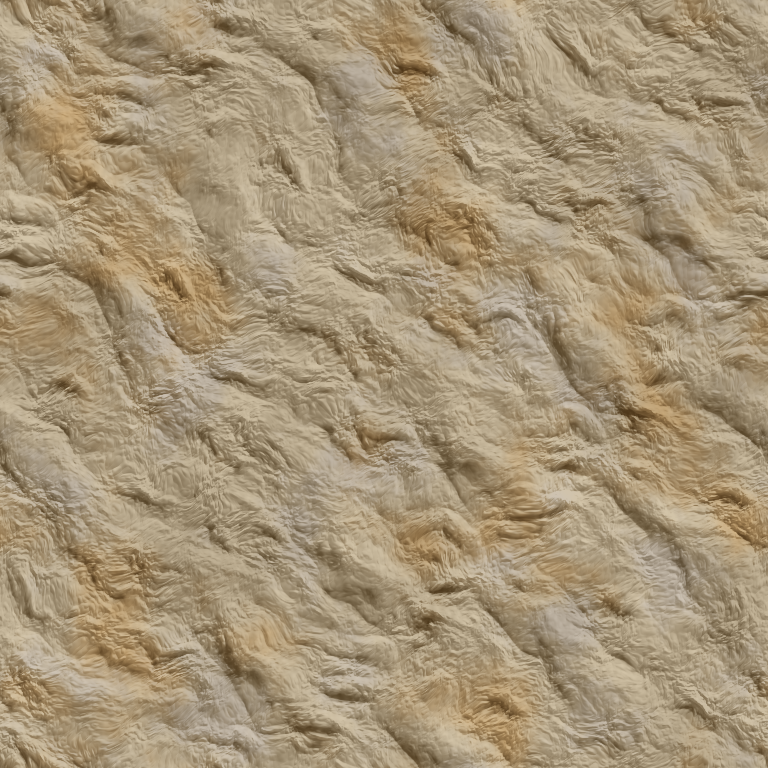
This texture is drawn by a three.js fragment shader. Its source:

```glsl
#define DARK vec3(0.40, 0.33, 0.22)
#define PALE vec3(0.74, 0.68, 0.57)
#define OCHRE_TINT vec3(0.97, 0.86, 0.69)
#define GREY_TINT vec3(0.97, 0.99, 1.07)
#define LIGHT_DIR vec2(0.45, 0.90)
#define RELIEF 0.075
#define FALLOFF 0.62
#define OCTAVES 6
#define EPSILON 0.002
#define BASE_TONE 0.79
#define CONTRAST 0.25
#define SHADOW 0.34

varying vec2 vUv;

vec2 hash22(vec2 p) {
  vec3 p3 = fract(p.xyx * vec3(0.1031, 0.1030, 0.0973));
  p3 += dot(p3, p3.yzx + 33.33);
  return fract((p3.xx + p3.yz) * p3.zy);
}

// Gradient at a lattice corner, wrapped to the period
float corner(vec2 cell, vec2 offset, vec2 period, float seed) {
  vec2 gradient = hash22(mod(cell, period) + seed * 17.0) * 2.0 - 1.0;
  return dot(gradient, offset);
}

// Periodic gradient noise
float noise(vec2 p, vec2 period, float seed) {
  vec2 i = floor(p);
  vec2 f = p - i;
  vec2 u = f * f * f * (f * (f * 6.0 - 15.0) + 10.0);
  vec2 e = vec2(1.0, 0.0);
  float low = mix(corner(i, f, period, seed),
                  corner(i + e.xy, f - e.xy, period, seed), u.x);
  float high = mix(corner(i + e.yx, f - e.yx, period, seed),
                   corner(i + e.xx, f - e.xx, period, seed), u.x);
  return mix(low, high, u.y);
}

float fbm(vec2 uv, float frequency, float seed) {
  float sum = 0.0;
  float amplitude = 1.0;
  for (int i = 0; i < 5; i++) {
    sum += amplitude * noise(uv * frequency, vec2(frequency), seed + float(i));
    frequency *= 2.0;
    amplitude *= 0.62;
  }
  return sum;
}

// Integer shear: x runs down the strata, y crosses them; both still tile
vec2 strata(vec2 uv) {
  return vec2(uv.x - uv.y, 3.0 * uv.x + 4.0 * uv.y);
}

// Creased mounds, long at large scale, with patches of rough chips
float height(vec2 uv) {
  vec2 bend = vec2(noise(uv * 5.0, vec2(5.0), 1.0), noise(uv * 5.0, vec2(5.0), 2.0));
  vec2 chip = vec2(noise(uv * 22.0, vec2(22.0), 3.0), noise(uv * 22.0, vec2(22.0), 4.0));
  vec2 q = strata(uv + 0.06 * bend + 0.018 * chip);
  float rough = 0.65 + 0.85 * smoothstep(-0.2, 0.3, noise(q * vec2(7.0, 3.0), vec2(7.0, 3.0), 13.0));
  vec2 frequency = vec2(3.0, 2.0);
  float amplitude = RELIEF;
  float sum = 0.0;
  for (int i = 0; i < OCTAVES; i++) {
    vec2 shift = vec2(6.0, -4.0) * sum;
    float n = noise(q * frequency + shift, frequency, 5.0 + float(i));
    sum += amplitude * (abs(n) + 0.5 * n) * (i > 1 ? rough : 1.0);
    frequency = floor(frequency * vec2(2.2, 1.9));
    amplitude *= FALLOFF;
  }
  return sum;
}

void main() {
  // Slope towards the light, and shade cast by ledges and small chips
  vec2 light = normalize(LIGHT_DIR);
  float h = height(vUv);
  float slope = (h - height(vUv + light * EPSILON)) / EPSILON;
  float ledge = height(vUv + light * 0.014) - h;
  float chip = height(vUv + light * 0.006) - h;
  float lit = slope * inversesqrt(1.0 + 0.4 * slope * slope);
  float shade = smoothstep(0.007, 0.032, ledge) + 0.7 * smoothstep(0.005, 0.016, chip);

  // Brightness
  float patches = fbm(vUv, 5.0, 21.0);
  float grain = noise(vUv * 150.0, vec2(150.0), 27.0);
  float tone = BASE_TONE + CONTRAST * lit - SHADOW * shade;
  tone += 0.25 * patches + 0.15 * grain;
  vec3 color = mix(DARK, PALE, clamp(tone, -0.35, 1.25));

  // Ragged mineral stains stretched along the strata
  vec2 q = strata(vUv + 0.04 * patches);
  float streak = noise(q * vec2(5.0, 2.0), vec2(5.0, 2.0), 31.0);
  float ochre = fbm(vUv, 4.0, 33.0) + 0.8 * streak - 0.12 * lit;
  float grey = fbm(vUv, 6.0, 41.0) - 0.8 * streak + 0.1 * lit;
  color *= mix(vec3(1.0), OCHRE_TINT, smoothstep(-0.1, 0.85, ochre));
  color *= mix(vec3(1.0), GREY_TINT, smoothstep(0.0, 0.7, grey));

  gl_FragColor = vec4(color, 1.0);
}
```
